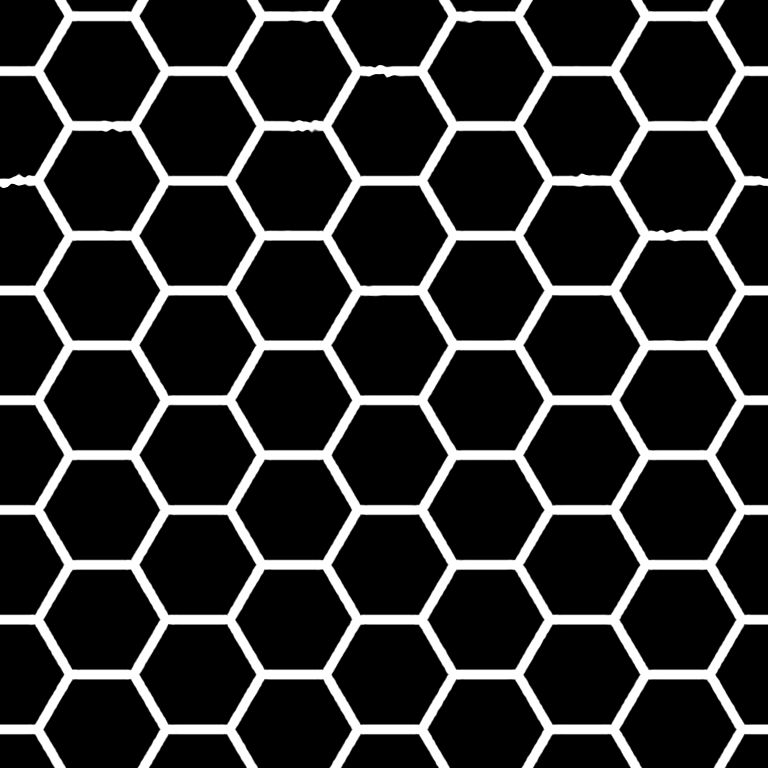
Write a Shadertoy shader that draws this pattern.

```glsl
#define COLUMN_PAIRS 4.0
#define ROWS 7.0
#define LINE_WIDTH 0.0127
#define ORIGIN vec2(0.0076, 0.1217)
#define ROUGHNESS 0.0007
#define CHIP_SIZE 0.008
#define CHIP_HEIGHT 0.77
#define LINE_COLOR vec3(1.0)
#define CELL_COLOR vec3(0.0)

const float TAU = 6.2831853;
const vec2 PERIOD = 1.0 / vec2(COLUMN_PAIRS, ROWS);

float hash(vec2 p) {
    vec3 q = fract(p.xyx * vec3(0.1031, 0.1030, 0.0973));
    q += dot(q, q.yzx + 33.33);
    return fract((q.x + q.y) * q.z);
}

// Gradient noise that wraps after a whole number of cells
float cornerSlope(vec2 cell, vec2 offset, float wrap) {
    float angle = TAU * hash(mod(cell, wrap));
    return dot(vec2(cos(angle), sin(angle)), offset);
}

float gradientNoise(vec2 uv, float wrap) {
    vec2 p = uv * wrap;
    vec2 i = floor(p), f = fract(p);
    vec2 s = f * f * f * (f * (f * 6.0 - 15.0) + 10.0);
    vec2 e = vec2(1.0, 0.0);
    float low = mix(cornerSlope(i, f, wrap),
                    cornerSlope(i + e, f - e, wrap), s.x);
    float high = mix(cornerSlope(i + e.yx, f - e.yx, wrap),
                     cornerSlope(i + e.xx, f - e.xx, wrap), s.x);
    return mix(low, high, s.y);
}

// Inward distances to the flat (x) and slanted (y) sides of the nearest cell
vec2 hexSides(vec2 p) {
    vec2 local = abs(p - PERIOD * round(p / PERIOD));
    float radius = PERIOD.x / 3.0;
    float halfHeight = 0.5 * PERIOD.y;
    vec2 normal = normalize(vec2(halfHeight, 0.5 * radius));
    return vec2(halfHeight - local.y, dot(normal, vec2(radius, 0.0) - local));
}

void mainImage(out vec4 fragColor, in vec2 fragCoord) {
    vec2 uv = fragCoord / iResolution.xy;
    float pixel = 1.0 / min(iResolution.x, iResolution.y);

    // Two interleaved lattices form the honeycomb
    vec2 a = hexSides(uv - ORIGIN);
    vec2 b = hexSides(uv - ORIGIN - 0.5 * PERIOD);
    vec2 sides = min(a.x, a.y) > min(b.x, b.y) ? a : b;
    float edgeDistance = min(sides.x, sides.y);
    float flatness = smoothstep(0.0, LINE_WIDTH, sides.y - sides.x);

    // Fine raggedness on slanted sides, sparse chips on upper flat sides
    float ragged = ROUGHNESS * gradientNoise(uv, 180.0) * (1.0 - flatness);
    float band = smoothstep(0.0, 0.6, cos(TAU * (uv.y - CHIP_HEIGHT)));
    float worn = band * smoothstep(0.12, 0.35, gradientNoise(uv, 11.0));
    float chips = CHIP_SIZE * worn * flatness * gradientNoise(uv + 0.37, 90.0);

    float halfWidth = 0.5 * LINE_WIDTH + ragged + chips;
    float line = 1.0 - smoothstep(-pixel, pixel, edgeDistance - halfWidth);
    fragColor = vec4(mix(CELL_COLOR, LINE_COLOR, line), 1.0);
}
```
